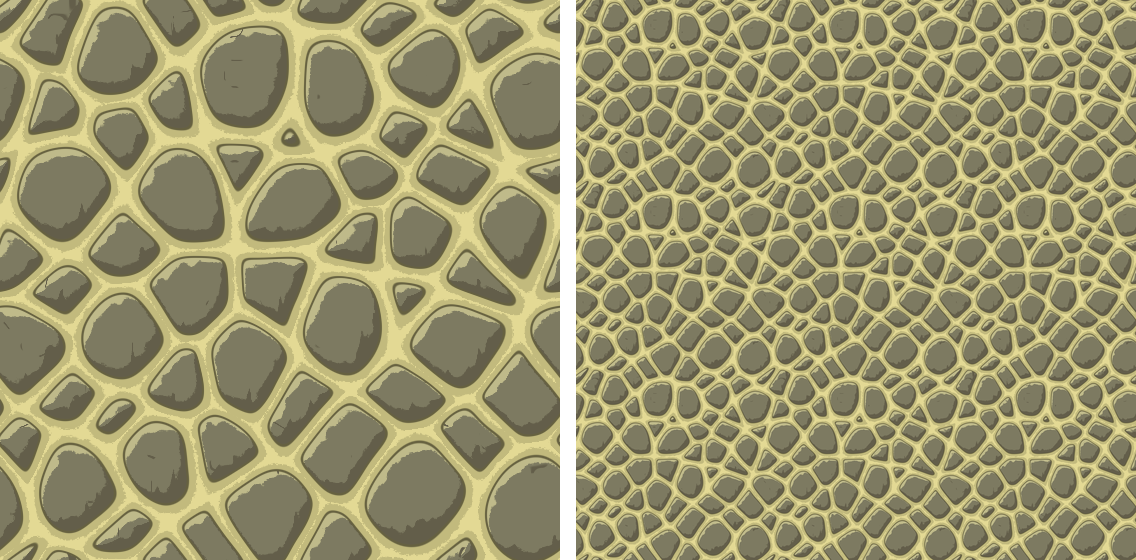
Left: one tile. Right: repeated 3 by 3.
This texture is drawn by a WebGL 2 fragment shader. Its source:

```glsl
#version 300 es
precision highp float;
// Flat-shaded river stones of mixed size bedded in pale sand.
// Stones are rounded cells of a wrapped power diagram: large sites sit on a
// jittered brick grid, small ones in the hollows between three large ones.

uniform vec2 u_resolution;
out vec4 outColor;

const vec2 GRID = vec2(5.0, 4.0);
const int SITE_COUNT = 60;
const vec2 LIGHT_DIR = vec2(-0.5, 0.866);

const vec3 STONE = vec3(0.49, 0.48, 0.38);
const vec3 SHADE = vec3(0.39, 0.37, 0.29);
const vec3 HIGHLIGHT = vec3(0.75, 0.73, 0.54);
const vec3 OUTLINE = vec3(0.40, 0.38, 0.25);
const vec3 SAND = vec3(0.89, 0.85, 0.58);
const vec3 HALO = vec3(0.76, 0.73, 0.49);

float hash(vec2 c) {
  return fract(sin(dot(c, vec2(127.1, 311.7))) * 43758.5453);
}

vec2 hash2(vec2 c) {
  return vec2(hash(c), hash(c + 37.3));
}

// Value noise that repeats after freq cells across the canvas.
float noise(vec2 p, vec2 freq) {
  vec2 i = floor(p * freq), f = fract(p * freq);
  f = f * f * (3.0 - 2.0 * f);
  vec2 a = mod(i, freq), b = mod(i + 1.0, freq);
  return mix(mix(hash(a), hash(vec2(b.x, a.y)), f.x),
             mix(hash(vec2(a.x, b.y)), hash(b), f.x), f.y);
}

vec2 largeCentre(vec2 cell) {
  vec2 jitter = (hash2(mod(cell, GRID) + 5.0) - 0.5) * vec2(0.56, 0.5);
  return (cell + vec2(0.5 * mod(cell.y, 2.0), 0.0) + 0.5 + jitter) / GRID;
}

// Centre in xy, power radius in z; a zero radius marks an empty hollow.
vec3 stoneSite(int k) {
  vec2 cell = vec2(k % 5, (k / 5) % 4);
  int kind = k / 20;
  float size = hash(cell + 11.7 * float(kind + 1));
  vec2 centre = largeCentre(cell);
  if (kind == 0) return vec3(centre, mix(0.07, 0.108, size));
  vec2 third = cell + vec2(mod(cell.y, 2.0), kind == 1 ? 1.0 : -1.0);
  centre += largeCentre(cell + vec2(1.0, 0.0)) + largeCentre(third);
  vec2 jitter = (hash2(cell + 23.1 * float(kind)) - 0.5) * 0.03;
  return vec3(centre / 3.0 + jitter, size < 0.12 ? 0.0 : mix(0.042, 0.064, size));
}

// Shortest offset on the wrapped canvas.
vec2 wrapOffset(vec2 d) {
  return fract(d + 0.5) - 0.5;
}

// Signed distance to the rounded stone edge in x, outward normal in yz.
vec3 stoneField(vec2 p, float inset) {
  float nearest = 1e3, radius = 0.1;
  vec2 own = vec2(0.0);
  int ownId = 0;
  for (int k = 0; k < SITE_COUNT; k++) {
    vec3 s = stoneSite(k);
    vec2 d = wrapOffset(p - s.xy);
    float power = dot(d, d) - s.z * s.z;
    if (s.z > 0.0 && power < nearest) {
      nearest = power; own = d; radius = s.z; ownId = k;
    }
  }
  float soft = 0.14 * radius, total = 1e-20;
  vec2 normal = vec2(0.0, 1e-20);
  for (int k = 0; k < SITE_COUNT; k++) {
    vec3 s = stoneSite(k);
    if (k == ownId || s.z == 0.0) continue;
    vec2 d = wrapOffset(p - s.xy), axis = own - d;
    float span = max(length(axis), 1e-4);
    float edge = 0.5 * (nearest - dot(d, d) + s.z * s.z) / span;
    float weight = exp(edge / soft);
    total += weight;
    normal += weight * axis / span;
  }
  return vec3(soft * log(total) + inset, normalize(normal));
}

void main() {
  vec2 p = gl_FragCoord.xy / u_resolution;
  float aa = 0.7 / min(u_resolution.x, u_resolution.y);

  // Noise for wavy outlines, ragged borders and upright scratches
  float broad = noise(p, vec2(13.0));
  float ragged = noise(p, vec2(70.0));
  float grain = hash(mod(floor(p * 320.0), 320.0)) - 0.5;
  float scratch = pow(noise(p, vec2(110.0, 16.0)), 6.0);
  vec2 warp = vec2(broad, noise(p + 0.37, vec2(11.0))) - 0.5;

  vec3 field = stoneField(p + 0.012 * warp, 0.0115 + 0.005 * (broad - 0.5));
  float depth = -field.x;
  float lit = dot(field.yz, LIGHT_DIR);

  // Sand with a darker halo round each stone
  float haloWidth = 0.0105 + 0.005 * (ragged - 0.5) + 0.003 * grain - 0.002 * lit;
  vec3 color = mix(SAND, HALO, smoothstep(-aa, aa, depth + haloWidth));

  // Stone face, lit rim above and shaded rim below
  float rimWidth = 0.004 + 0.013 * smoothstep(0.2, 0.95, lit) * (0.3 + ragged) + 0.002 * grain;
  float shadeWidth = 0.004 + 0.014 * smoothstep(-0.15, 0.75, -lit) * (0.7 + 0.6 * ragged)
                   + 0.002 * grain + 0.02 * scratch * step(0.3, -lit);
  vec3 face = mix(STONE, HIGHLIGHT, smoothstep(-aa, aa, rimWidth - depth) * step(0.2, lit));
  face = mix(face, SHADE, smoothstep(-aa, aa, shadeWidth - depth) * step(lit, 0.15));

  // Sparse hairline cracks
  float crack = 1.0 - smoothstep(0.015, 0.04, abs(noise(p, vec2(31.0, 23.0)) - 0.5));
  face = mix(face, SHADE, crack * smoothstep(0.84, 0.88, noise(p + 0.21, vec2(27.0))));

  face = mix(OUTLINE, face, smoothstep(-aa, aa, depth - 0.0034));
  color = mix(color, face, smoothstep(-aa, aa, depth));
  outColor = vec4(color, 1.0);
}
```
